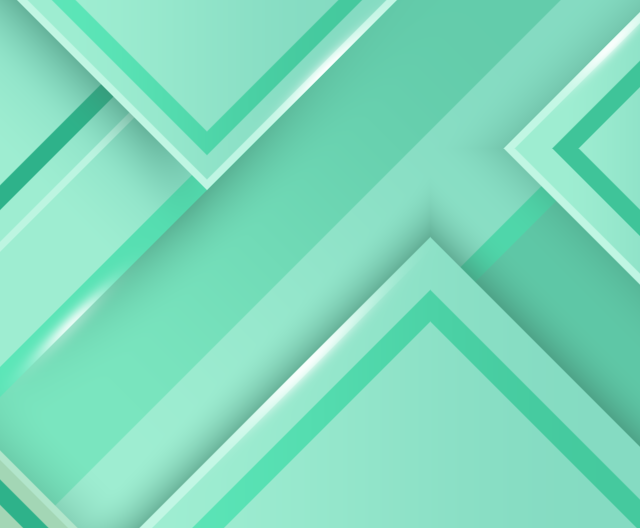
This background is drawn by a WebGL 1 fragment shader. Its source:

```glsl
precision highp float;
// Mint paper layers: diagonal stripes under bevelled corner panels with soft shadows and gleams.

uniform vec2 u_resolution;

const vec3 PALE = vec3(0.62, 0.93, 0.82);
const vec3 SOFT = vec3(0.52, 0.86, 0.76);
const vec3 JADE_LIGHT = vec3(0.48, 0.90, 0.75);
const vec3 JADE_DEEP = vec3(0.39, 0.80, 0.67);
const vec3 VIVID = vec3(0.36, 0.90, 0.72);
const vec3 EMERALD = vec3(0.27, 0.79, 0.62);
const vec3 DARK = vec3(0.18, 0.70, 0.54);
const vec3 RIM = vec3(0.77, 0.97, 0.90);
const vec3 SAGE = vec3(0.64, 0.84, 0.71);
const vec3 SHADE = vec3(0.25, 0.52, 0.43);

// Antialiased step: 1 where d is positive
float edge(float d, float px) {
    return smoothstep(-px, px, d);
}

// Antialiased interval: 1 between the two limits
float strip(float d, vec2 limits, float px) {
    return edge(d - limits.x, px) * edge(limits.y - d, px);
}

// Inset depth of a right-angled wedge opening along dir
float wedge(vec2 p, vec2 apex, vec2 dir) {
    vec2 q = p - apex;
    return dot(q, dir) - abs(q.x * dir.y - q.y * dir.x);
}

// Soft falloff outside a shape, d measured away from its edge
float shadow(float d, float width) {
    float t = clamp(1.0 - d / width, 0.0, 1.0);
    return t * t;
}

// Elongated highlight lying on a rising diagonal
float gleam(vec2 p, vec2 centre, vec2 size) {
    vec2 q = p - centre;
    vec2 r = vec2(q.x + q.y, q.x - q.y) * 0.7071 / size;
    return exp(-dot(r, r));
}

// Filled panel with a light rim and one inner band
vec3 panel(vec3 under, float inset, vec3 fill, vec4 rim, float rimWidth,
           vec3 bandColor, vec2 band, float px) {
    vec3 c = mix(fill, rim.rgb, rim.a * edge(rimWidth - inset, px));
    c = mix(c, bandColor, strip(inset, band, px));
    return mix(under, c, edge(inset, px));
}

// Diagonal stripes behind the panels
vec3 stripes(vec2 p, float px) {
    float across = p.x - p.y + 1.0;
    float along = p.x + p.y;
    float tone = smoothstep(0.3, 1.9, along);
    vec3 pale = mix(PALE, SOFT, tone);

    vec3 c = mix(PALE, SOFT, smoothstep(0.7, 1.1, along));
    c = mix(c, DARK, strip(across, vec2(0.351, 0.398), px));
    c = mix(c, RIM, 0.8 * strip(across, vec2(0.458, 0.477), px));
    c = mix(c, mix(VIVID, EMERALD, tone), edge(across - 0.695, px));
    float shine = gleam(p, vec2(0.134, 0.384), vec2(0.10, 0.017));
    c = mix(c, vec3(1.0), 0.85 * shine);

    // Central band, shaded below the bright stripe
    vec3 jade = mix(JADE_LIGHT, JADE_DEEP, tone);
    float reach = exp(-pow((along - 1.0) / 0.5, 2.0));
    jade = mix(jade, SHADE, 0.48 * reach * shadow(across - 0.752, 0.17));
    jade = mix(jade, vec3(1.0), 0.3 * shine);
    c = mix(c, jade, edge(across - 0.752, px));

    c = mix(c, pale, edge(across - 1.062, px));
    c = mix(c, mix(VIVID, EMERALD, 0.55), edge(across - 1.378, px));
    return mix(c, vec3(0.37, 0.78, 0.65), edge(across - 1.434, px));
}

void main() {
    vec2 p = gl_FragCoord.xy / u_resolution.y;
    float px = 1.2 / u_resolution.y;
    vec3 color = stripes(p, px);

    // Lower left corner
    float corner = 0.147 - p.x - p.y;
    color = mix(color, SHADE, 0.25 * shadow(-corner, 0.16));
    color = panel(color, corner, SAGE, vec4(RIM, 0.45), 0.018,
                  DARK, vec2(0.055, 0.103), px);

    // Right panel
    float right = wedge(p, vec2(0.954, 0.719), vec2(1.0, 0.0));
    color = mix(color, SHADE, 0.25 * shadow(-right, 0.14));
    vec3 fill = mix(PALE, SOFT, smoothstep(1.05, 1.35, p.x));
    color = panel(color, right, fill, vec4(RIM, 0.9), 0.021,
                  mix(EMERALD, DARK, 0.25), vec2(0.092, 0.142), px);
    float shine = gleam(p, vec2(1.155, 0.912), vec2(0.09, 0.014));
    color = mix(color, vec3(1.0), 0.9 * shine * edge(right, px));

    // Top panel
    float top = wedge(p, vec2(0.392, 0.640), vec2(0.0, 1.0));
    float leftSide = 1.0 - smoothstep(0.26, 0.41, p.x);
    color = mix(color, SHADE, 0.48 * leftSide * shadow(-top, 0.17));
    float tone = smoothstep(0.1, 0.65, p.x);
    color = panel(color, top, mix(PALE, SOFT, tone), vec4(RIM, 0.9), 0.020,
                  mix(VIVID, EMERALD, tone), vec2(0.066, 0.111), px);
    shine = gleam(p, vec2(0.620, 0.868), vec2(0.11, 0.017));
    color = mix(color, vec3(1.0), 0.95 * shine * edge(top, px));

    // Bottom panel, its rim fading toward the apex
    float bottom = wedge(p, vec2(0.815, 0.551), vec2(0.0, -1.0));
    color = mix(color, SHADE, 0.55 * shadow(-bottom, 0.13));
    tone = smoothstep(0.25, 1.15, p.x);
    float rimFade = 0.9 * (1.0 - smoothstep(0.55, 0.83, p.x));
    color = panel(color, bottom, mix(PALE, SOFT, tone), vec4(RIM, rimFade), 0.024,
                  mix(VIVID, EMERALD, tone), vec2(0.100, 0.160), px);
    shine = gleam(p, vec2(0.580, 0.310), vec2(0.16, 0.018));
    color = mix(color, vec3(1.0), 0.9 * shine * edge(bottom, px));

    gl_FragColor = vec4(color, 1.0);
}
```
